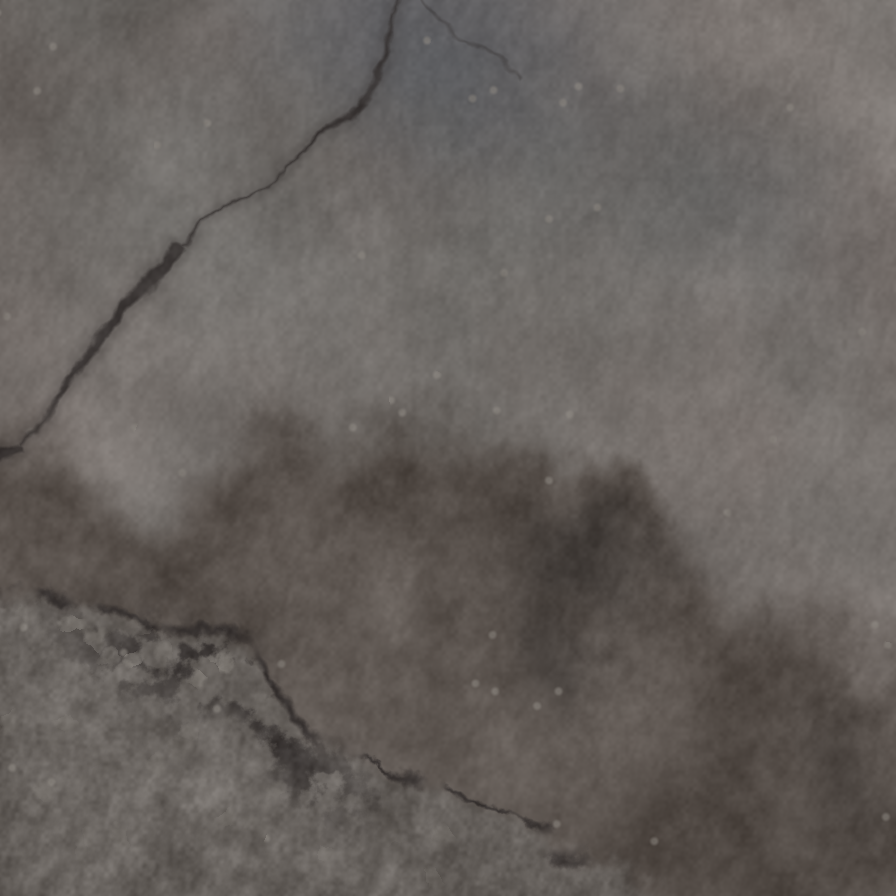
Reproduce this texture procedurally as a three.js fragment shader.

```glsl
// Weathered concrete with a thin crack, a damp brown stain and a crumbling fracture.
#define CONCRETE vec3(0.460, 0.440, 0.425)
#define BLUE_GREY vec3(0.355, 0.350, 0.365)
#define STAIN vec3(0.338, 0.308, 0.287)
#define STAIN_CORE vec3(0.225, 0.205, 0.192)
#define GRAVEL vec3(0.405, 0.385, 0.368)
#define CRACK vec3(0.190, 0.172, 0.168)
#define PALE_STONE vec3(0.540, 0.520, 0.495)
#define GRAIN 0.045
#define FLECK 0.085
#define MOTTLE 0.12

varying vec2 vUv;

float hash(vec2 p) {
  return fract(sin(dot(p, vec2(127.1, 311.7))) * 43758.5453);
}

float noise(vec2 p) {
  vec2 i = floor(p), f = fract(p);
  f = f * f * (3.0 - 2.0 * f);
  return mix(mix(hash(i), hash(i + vec2(1.0, 0.0)), f.x),
             mix(hash(i + vec2(0.0, 1.0)), hash(i + 1.0), f.x), f.y);
}

float fbm(vec2 p) {
  float sum = 0.0, amp = 0.5;
  for (int i = 0; i < 5; i++) {
    sum += amp * noise(p);
    p = mat2(1.6, 1.2, -1.2, 1.6) * p + 17.3;
    amp *= 0.5;
  }
  return sum / 0.97;
}

// Soft elliptical blob, 1 at its centre
float blob(vec2 p, vec2 centre, vec2 radius) {
  vec2 d = (p - centre) / radius;
  return exp(-dot(d, d));
}

// Distance to a line whose half width runs from wa to wb
float taper(vec2 p, vec2 a, vec2 b, float wa, float wb) {
  vec2 ab = b - a;
  float t = clamp(dot(p - a, ab) / dot(ab, ab), 0.0, 1.0);
  return length(p - a - ab * t) - mix(wa, wb, t);
}

// Scattered stones: x is the distance to the nearest centre, y its tone
vec2 stones(vec2 p) {
  vec2 best = vec2(9.0, 0.0);
  for (int k = 0; k < 9; k++) {
    vec2 c = floor(p) + vec2(mod(float(k), 3.0), floor(float(k) / 3.0)) - 1.0;
    float d = length(c + vec2(hash(c), hash(c + 31.7)) - p);
    if (d < best.x) best = vec2(d, hash(c + 5.3));
  }
  return best;
}

void main() {
  vec2 p = vUv;
  vec2 rough = vec2(fbm(p * 16.0), fbm(p * 16.0 + 41.0)) - 0.5;
  vec2 broad = vec2(fbm(p * 6.0 + 9.0), fbm(p * 6.0 + 63.0)) - 0.5;
  vec2 fine = vec2(fbm(p * 48.0 + 5.0), fbm(p * 48.0 + 87.0)) - 0.5;
  vec2 q = p + 0.028 * rough + 0.008 * fine;
  vec2 s = p + 0.11 * broad + 0.07 * rough + 0.025 * fine;

  // Dry slab with broad mottling and a cool patch
  vec3 col = CONCRETE + MOTTLE * broad.x + 0.07 * rough.x;
  col -= 0.05 * (1.0 - smoothstep(0.0, 0.5, p.x)) * smoothstep(0.5, 0.95, p.y);
  float cool = 0.85 * blob(s, vec2(0.50, 0.96), vec2(0.18, 0.14));
  cool += 0.25 * blob(s, vec2(0.80, 0.77), vec2(0.16, 0.10));
  col = mix(col, BLUE_GREY, cool);
  col += vec3(0.035, 0.0, -0.005) * (fbm(p * 4.0 + 77.0) - 0.5);
  col += 0.07 * blob(s, vec2(0.11, 0.50), vec2(0.06, 0.05));

  // Damp stain with a ragged upper edge and dark cores
  float top = 0.49 - 0.08 * blob(p, vec2(0.17, p.y), vec2(0.06, 1.0))
            - 0.17 * smoothstep(0.70, 0.82, p.x) - 0.35 * max(p.x - 0.8, 0.0);
  float soft = mix(0.06, 0.02, blob(p, vec2(0.68, 0.45), vec2(0.13)));
  float damp = 1.0 - smoothstep(top - soft, top + soft, s.y);
  vec3 wet = STAIN + 0.13 * rough.y + 0.12 * broad.y + 0.07 * fine.x;
  wet += 0.025 * blob(p, vec2(0.56, 0.16), vec2(0.16, 0.10));
  col = mix(col, wet, 0.92 * damp);
  float core = blob(s, vec2(0.68, 0.39), vec2(0.075, 0.06))
             + 0.7 * blob(s, vec2(0.63, 0.28), vec2(0.05, 0.05))
             + 0.45 * blob(s, vec2(0.95, 0.13), vec2(0.06, 0.09));
  col = mix(col, STAIN_CORE, 0.88 * min(core, 1.0));

  // Gravelly lower slab
  float edge = 0.345 - 0.22 * p.x - 0.09 * smoothstep(0.25, 0.37, p.x)
             - 0.28 * max(p.x - 0.4, 0.0);
  float below = edge - p.y - 0.055 * rough.y - 0.03 * fine.y;
  float gravel = smoothstep(-0.01, 0.02, below);
  vec2 stone = stones((p + 0.025 * fine) * 36.0);
  float pebble = 1.0 - smoothstep(0.25, 0.6, stone.x);
  col = mix(col, GRAVEL + 0.13 * rough.x + 0.12 * fine.x, gravel);

  // Crumbled dark pockets holding stones, and a broken seam
  float rubble = blob(vec2(p.x, below), vec2(0.25, 0.04), vec2(0.14, 0.045));
  float pocket = smoothstep(-0.08, 0.12, fine.y + 0.5 * rough.x);
  col = mix(col, CRACK, 0.8 * min(1.4 * rubble, 1.0) * pocket);
  float seam = 1.0 - smoothstep(0.0, 0.004 + 0.016 * noise(p * 24.0), abs(below));
  seam *= smoothstep(0.2, 0.65, noise(p * 33.0)) * (1.0 - smoothstep(0.6, 0.74, p.x));
  col = mix(col, CRACK, 0.85 * seam);
  float chip = gravel * pebble * smoothstep(0.72, 1.0, stone.y) * (0.35 + 0.5 * rubble);
  vec2 speck = stones(p * 46.0 + 11.0);
  chip += 0.6 * step(0.98, speck.y) * (1.0 - smoothstep(0.08, 0.3, speck.x));
  col = mix(col, PALE_STONE, min(chip, 1.0));

  // Thin crack of uneven depth, with a faint branch
  float d = taper(q, vec2(0.46, 1.02), vec2(0.417, 0.896), 0.0, 0.003);
  d = min(d, taper(q, vec2(0.417, 0.896), vec2(0.312, 0.807), 0.003, 0.0));
  d = min(d, taper(q, vec2(0.312, 0.807), vec2(0.195, 0.724), 0.0, 0.001));
  d = min(d, taper(q, vec2(0.195, 0.724), vec2(0.026, 0.500), 0.006, 0.001));
  d = min(d, taper(q, vec2(0.026, 0.495), vec2(-0.02, 0.485), 0.003, 0.008));
  float branch = taper(q, vec2(0.465, 1.01), vec2(0.58, 0.91), 0.0, 0.0);
  col = mix(col, CRACK, 0.22 * (1.0 - smoothstep(0.0, 0.016, d)));
  float depth = 0.55 + 0.4 * noise(p * 40.0);
  col = mix(col, CRACK, depth * (1.0 - smoothstep(-0.002, 0.0035, d)));
  col = mix(col, CRACK, 0.3 * (1.0 - smoothstep(0.0, 0.004, branch)));

  // Slanted flecks and fine grain
  float fleck = fbm(mat2(62.0, 14.0, -30.0, 34.0) * p) - 0.5;
  float grain = noise(mat2(150.0, 22.0, -38.0, 75.0) * p) + noise(p * 210.0) - 1.0;
  col += (FLECK * fleck + GRAIN * grain) * (0.6 + 0.5 * gravel);
  gl_FragColor = vec4(col, 1.0);
}
```
